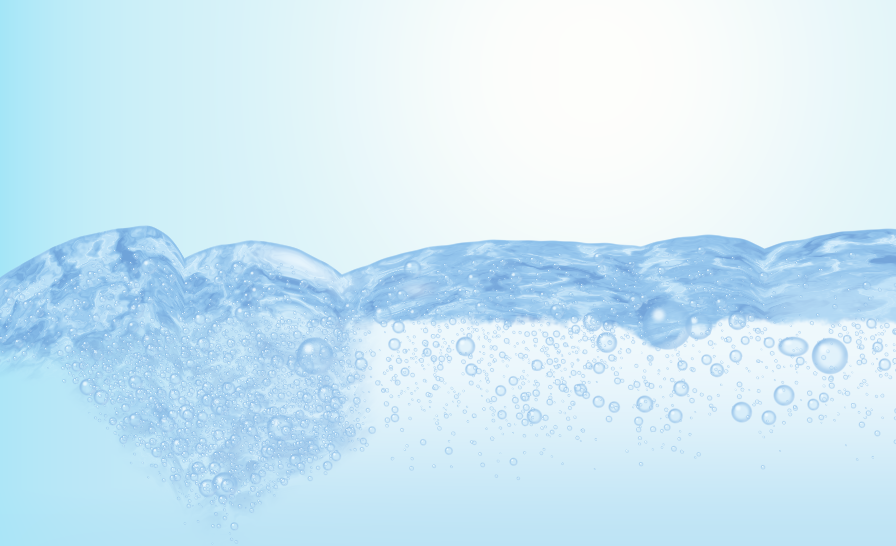
Write a Shadertoy shader that draws this background.

```glsl
const float ASPECT = 1.641;
const vec2 SUN = vec2(0.65, 0.87);
const vec3 SUN_WHITE = vec3(0.995, 0.995, 0.985);
const vec3 HAZE = vec3(0.87, 0.955, 0.975);
const vec3 CYAN = vec3(0.64, 0.90, 0.97);
const vec3 CLEAR_WATER = vec3(0.935, 0.972, 0.99);
const vec3 LOW_WATER = vec3(0.74, 0.89, 0.96);
const vec3 DEEP_BLUE = vec3(0.40, 0.61, 0.84);
const vec3 MID_BLUE = vec3(0.54, 0.75, 0.92);
const vec3 PALE_BLUE = vec3(0.74, 0.88, 0.97);
const vec3 GLINT = vec3(0.95, 0.985, 1.0);
const int BUBBLE_LAYERS = 6;
const float COARSEST_GRID = 15.0;
const float GRID_GROWTH = 1.5;

vec2 hash2(vec2 p) {
    vec3 q = fract(vec3(p.xyx) * vec3(0.1031, 0.1030, 0.0973));
    q += dot(q, q.yzx + 33.33);
    return fract((q.xx + q.yz) * q.zy);
}

float gradientNoise(vec2 p) {
    vec2 i = floor(p), f = fract(p);
    vec2 u = f * f * (3.0 - 2.0 * f);
    vec2 e = vec2(0.0, 1.0);
    float a = dot(hash2(i) * 2.0 - 1.0, f);
    float b = dot(hash2(i + e.yx) * 2.0 - 1.0, f - e.yx);
    float c = dot(hash2(i + e.xy) * 2.0 - 1.0, f - e.xy);
    float d = dot(hash2(i + e.yy) * 2.0 - 1.0, f - e.yy);
    return mix(mix(a, b, u.x), mix(c, d, u.x), u.y);
}

float fbm(vec2 p) {
    float sum = 0.0, gain = 1.0;
    for (int i = 0; i < 4; i++) {
        sum += gain * gradientNoise(p);
        p = mat2(1.6, 1.2, -1.2, 1.6) * p + 7.3;
        gain *= 0.55;
    }
    return sum;
}

// Parabolic swell with separate steepness on each side
float swell(float x, vec2 crest, float left, float right) {
    float d = x - crest.x;
    return crest.y - d * d * (d < 0.0 ? left : right);
}

float surfaceHeight(float x) {
    float h = swell(x, vec2(0.165, 0.585), 3.45, 35.0);
    h = max(h, swell(x, vec2(0.285, 0.558), 5.0, 6.6));
    h = max(h, swell(x, vec2(0.56, 0.56), 2.0, 0.46));
    h = max(h, swell(x, vec2(0.795, 0.568), 3.0, 6.8));
    h = max(h, swell(x, vec2(1.0, 0.581), 1.67, 1.67));
    return h + 0.004 * gradientNoise(vec2(x * 45.0, 3.7));
}

float bandFloor(float x) {
    float dip = (x - 0.735) / 0.035;
    float leftSag = 0.07 * (1.0 - smoothstep(0.0, 0.3, x));
    return 0.412 - 0.045 * exp(-dip * dip) - leftSag;
}

// Column of froth falling beneath the left swell
float plume(vec2 uv) {
    float left = 0.245 - 0.54 * uv.y;
    float right = 0.41 - 0.14 * (1.0 - smoothstep(0.02, 0.22, uv.y));
    return smoothstep(-0.03, 0.05, uv.x - left) * smoothstep(-0.02, 0.04, right - uv.x)
        * smoothstep(-0.06, 0.22, uv.y);
}

float bubbleDensity(vec2 uv) {
    float clusters = 0.55 + 0.9 * gradientNoise(uv * vec2(13.0, 8.0));
    float drift = smoothstep(0.10, 0.42, uv.y) * smoothstep(0.40, 0.47, uv.x);
    drift *= clusters * mix(0.85, 0.35, smoothstep(0.55, 0.95, uv.x));
    float inBand = smoothstep(-0.01, 0.02, uv.y - bandFloor(uv.x));
    float density = mix(max(0.85 * plume(uv), drift), 0.28, inBand);
    density *= 1.0 - 0.8 * inBand * smoothstep(0.83, 0.9, uv.x);
    return density * smoothstep(0.02, 0.05, surfaceHeight(uv.x) - uv.y);
}

void shadeBubble(inout vec3 col, vec2 offset, float radius) {
    vec2 d = offset / radius;
    float r = length(d), aa = 1.0 / (iResolution.y * radius);
    float inside = 1.0 - smoothstep(1.0 - aa, 1.0 + aa, r);
    float rim = smoothstep(0.45, 0.92, r) * (0.75 - 0.25 * d.x * d.y);
    vec3 tone = mix(PALE_BLUE, mix(MID_BLUE, DEEP_BLUE, 0.45), rim);
    col = mix(col, tone, inside * (0.25 + 0.6 * rim));
    float spot = 1.0 - smoothstep(0.08, 0.38, length(d - vec2(-0.35, 0.4)));
    float lowerArc = smoothstep(0.55, 0.7, r) * smoothstep(0.3, 0.8, d.x - d.y - 0.4);
    col = mix(col, GLINT, inside * max(0.8 * spot, 0.3 * lowerArc));
}

void mainImage(out vec4 fragColor, in vec2 fragCoord) {
    vec2 uv = fragCoord / iResolution.xy;
    vec2 p = uv * vec2(ASPECT, 1.0);
    float pixel = 1.0 / iResolution.y;
    float depth = surfaceHeight(uv.x) - uv.y;
    float submerged = smoothstep(-pixel, pixel, depth);

    // Bright air and clear water
    float sunDistance = length((uv - SUN) * vec2(1.0, 0.6));
    vec3 air = mix(SUN_WHITE, HAZE, smoothstep(0.04, 0.46, sunDistance));
    float shade = max(1.0 - smoothstep(-0.03, 0.38, uv.y), 0.75 * (1.0 - smoothstep(0.1, 0.5, uv.x)));
    vec3 col = mix(air, mix(CLEAR_WATER, LOW_WATER, shade), submerged);
    col = mix(col, CYAN, exp(-uv.x * 7.5) * mix(1.0, 0.75, submerged));

    // Rippled band beneath the surface
    float calm = smoothstep(0.3, 0.45, uv.x);
    vec2 flow = vec2(p.x, depth) * mix(vec2(20.0, 26.0), vec2(10.0, 34.0), calm);
    flow += 1.6 * vec2(fbm(flow * 0.6), fbm(flow * 0.6 + 19.0));
    float ripple = fbm(flow);
    float crease = 1.0 - smoothstep(0.0, 0.14, abs(fbm(flow * 1.3 + 41.0)));
    vec3 water = mix(DEEP_BLUE, MID_BLUE, smoothstep(-0.55, 0.0, ripple));
    water = mix(water, PALE_BLUE, smoothstep(-0.05, 0.5, ripple + 0.12 * (1.0 - calm)));
    water = mix(water, GLINT, 0.4 * crease * smoothstep(-0.1, 0.4, ripple));
    float smoothTail = smoothstep(0.82, 0.9, uv.x) * (1.0 - smoothstep(0.45, 0.52, uv.y));
    water = mix(water, PALE_BLUE, 0.65 * smoothTail);
    float softness = mix(0.05, 0.008, calm);
    float ragged = uv.y - bandFloor(uv.x) + 0.018 * fbm(p * 22.0);
    float band = submerged * smoothstep(-softness, softness, ragged);
    col = mix(col, water, 0.9 * band);
    float froth = plume(uv) * submerged * (1.0 - band);
    col = mix(col, water, froth * (0.45 + 0.3 * fbm(p * 18.0)));

    // Translucent white crest and thin surface line
    vec2 crest = (vec2(uv.x, depth) - vec2(0.335, 0.022)) / vec2(0.055, 0.022);
    col = mix(col, GLINT, 0.85 * submerged * exp(-dot(crest, crest)));
    vec2 foam = (uv - vec2(0.465, 0.47)) / vec2(0.02, 0.016);
    col = mix(col, GLINT, 0.5 * exp(-dot(foam, foam)));
    col = mix(col, MID_BLUE, 0.6 * submerged * (1.0 - smoothstep(0.002, 0.008, depth)));

    // Scattered bubbles, from coarse to fine
    float grid = COARSEST_GRID;
    for (int i = 0; i < BUBBLE_LAYERS; i++) {
        float angle = 0.7 * float(i) + 0.3;
        mat2 turn = mat2(cos(angle), sin(angle), -sin(angle), cos(angle));
        vec2 cell = floor(turn * p * grid);
        vec2 jitter = hash2(cell + 17.0 * float(i));
        vec2 chance = hash2(cell + 53.0 + 31.0 * float(i));
        float radius = mix(0.13, 0.43, chance.x * chance.x);
        vec2 centre = transpose(turn) * (cell + 0.5 + (jitter - 0.5) * (1.0 - 2.0 * radius)) / grid;
        float keep = bubbleDensity(centre / vec2(ASPECT, 1.0)) * (i == 0 ? 0.5 : 0.9);
        if (chance.y < keep) shadeBubble(col, p - centre, radius / grid);
        grid *= GRID_GROWTH;
    }

    // Large single bubbles
    shadeBubble(col, p - vec2(0.577, 0.348), 0.034);
    shadeBubble(col, p - vec2(1.222, 0.405), 0.045);
    shadeBubble(col, (p - vec2(1.453, 0.365)) * vec2(0.65, 1.0), 0.018);
    shadeBubble(col, p - vec2(1.520, 0.348), 0.033);
    shadeBubble(col, p - vec2(1.436, 0.276), 0.019);

    fragColor = vec4(col, 1.0);
}
```
